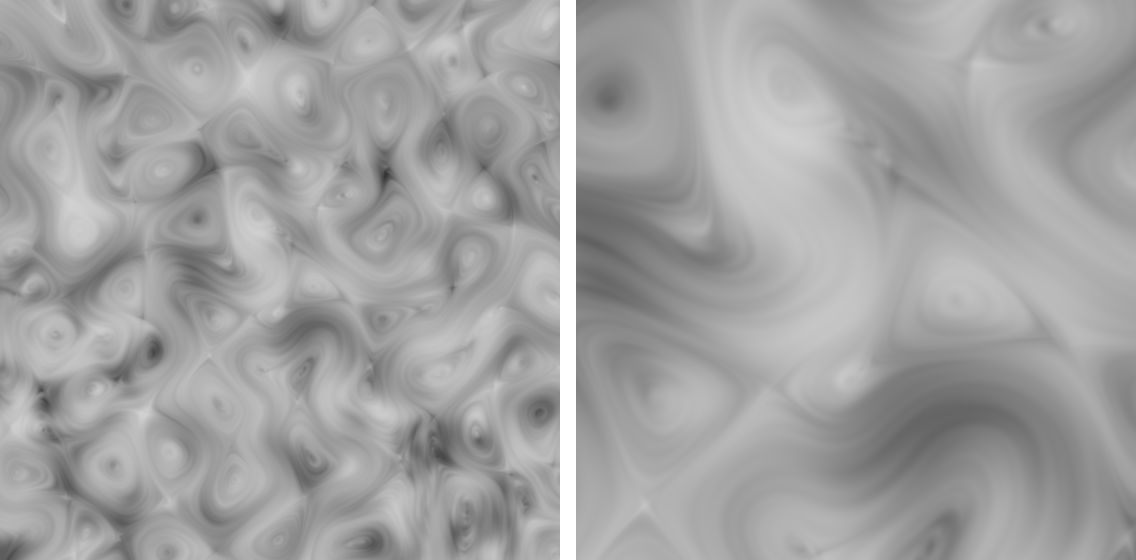
Left: the whole. Right: its middle third, enlarged.
Write a WebGL 2 fragment shader that draws this texture.

```glsl
#version 300 es
precision highp float;
precision highp int;

// Grey swirling smoke: layered gradient noise is averaged along the streamlines
// of a divergence-free flow, giving curved streaks around eddies and leaving
// mottled knots where the flow stands still.

uniform vec2 u_resolution;
out vec4 fragColor;

const float EDDY_FREQ = 7.0;     // flow cells across the canvas
const float SMEAR_TIME = 0.5;    // streamline length to each side
const int   STEPS = 18;          // samples to each side
const float GRAIN_FREQ = 9.0;    // coarsest grain cells across the canvas
const int   OCTAVES = 5;
const float GAIN = 0.72;
const float MEAN_GREY = 0.638;
const float CONTRAST = 0.4;
const float DARK_SKEW = 0.2;     // deepens darks, softens lights
const mat2  OCTAVE_TURN = 2.0 * mat2(0.8, 0.6, -0.6, 0.8);

// Pseudo-random gradient in [-1, 1] squared for a lattice cell.
vec2 cellGradient(vec2 cell) {
    uvec2 h = uvec2(ivec2(cell)) * uvec2(1597u, 3571u);
    uint n = (h.x ^ (h.y + 7919u)) * 747796u + h.y;
    n = (n ^ (n >> 15)) * 739177u;
    n = (n ^ (n >> 13)) * 912367u;
    n ^= n >> 16;
    return vec2(n & 65535u, n >> 16) / 32767.5 - 1.0;
}

// Gradient noise: x holds the value, yz its analytic derivative.
vec3 gradientNoise(vec2 p) {
    vec2 cell = floor(p);
    vec2 f = p - cell;
    vec2 w = f * f * f * (f * (f * 6.0 - 15.0) + 10.0);
    vec2 dw = 30.0 * f * f * (f * (f - 2.0) + 1.0);

    vec2 ga = cellGradient(cell);
    vec2 gb = cellGradient(cell + vec2(1.0, 0.0));
    vec2 gc = cellGradient(cell + vec2(0.0, 1.0));
    vec2 gd = cellGradient(cell + vec2(1.0, 1.0));
    float a = dot(ga, f);
    float b = dot(gb, f - vec2(1.0, 0.0));
    float c = dot(gc, f - vec2(0.0, 1.0));
    float d = dot(gd, f - vec2(1.0, 1.0));

    float twist = a - b - c + d;
    float value = a + w.x * (b - a) + w.y * (c - a) + w.x * w.y * twist;
    vec2 slope = mix(mix(ga, gb, w.x), mix(gc, gd, w.x), w.y)
               + dw * (vec2(b, c) - a + w.yx * twist);
    return vec3(value, slope);
}

// Curl of the stream function, in canvas units.
vec2 flow(vec2 p) {
    vec2 slope = gradientNoise(p * EDDY_FREQ + vec2(31.7, 12.3)).yz;
    return vec2(slope.y, -slope.x) / EDDY_FREQ;
}

// Layered grain to be smeared.
float grain(vec2 p) {
    float sum = 0.0;
    float amplitude = 1.0;
    vec2 q = p * GRAIN_FREQ + vec2(83.4, 57.9);
    for (int i = 0; i < OCTAVES; i++) {
        sum += amplitude * gradientNoise(q).x;
        amplitude *= GAIN;
        q = OCTAVE_TURN * q + vec2(17.3, 41.6);
    }
    return sum;
}

// Weighted average of the grain along the streamline through p.
float smearedGrain(vec2 p) {
    float sum = grain(p);
    float total = 1.0;
    for (int side = -1; side <= 1; side += 2) {
        float dt = float(side) * SMEAR_TIME / float(STEPS);
        vec2 q = p;
        vec2 previous = flow(q);
        for (int i = 1; i <= STEPS; i++) {
            // Second-order step keeps the paths closed around eddies.
            vec2 velocity = flow(q);
            q += dt * (1.5 * velocity - 0.5 * previous);
            previous = velocity;
            float t = float(i) / float(STEPS + 1);
            float weight = 1.0 - t * t;
            sum += weight * grain(q);
            total += weight;
        }
    }
    return sum / total;
}

void main() {
    vec2 p = gl_FragCoord.xy / min(u_resolution.x, u_resolution.y);
    float n = smearedGrain(p);
    float grey = MEAN_GREY + CONTRAST * n - DARK_SKEW * n * n;
    fragColor = vec4(vec3(clamp(grey, 0.0, 1.0)), 1.0);
}
```
